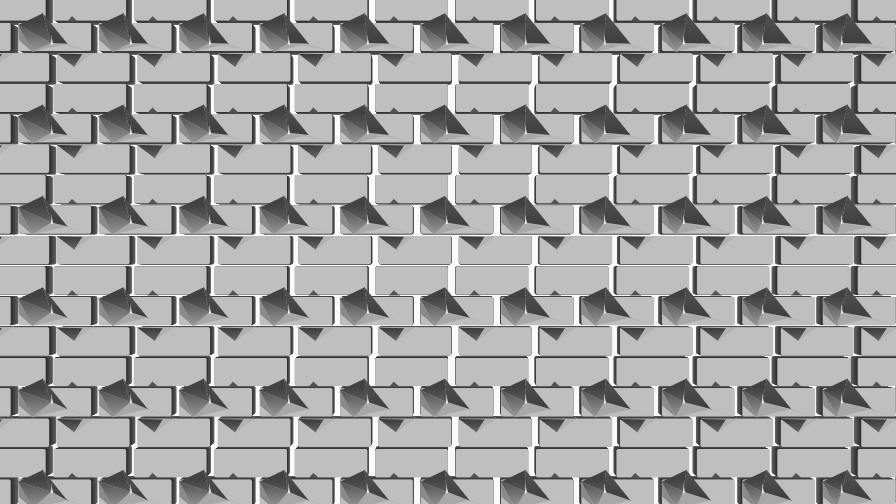
Give the GLSL for this pattern, as a Shadertoy shader.

```glsl
const float UNITS = 432.0;                 // drawing units per canvas height
const vec2 EYE = vec2(388.0, 227.2);       // vanishing point, y measured downward
const vec2 ORIGIN = vec2(291.5, 176.0);    // top left corner of one chipped brick
const vec2 PITCH = vec2(68.95, 26.1);      // spacing of bricks and of courses
const vec2 HALF_BRICK = vec2(31.2, 12.2);
const vec3 COURSE_SHIFT = vec3(0.0, 33.0, 30.0);
const vec2 CELL_MARGIN = vec2(3.0, 26.1);  // room for shards left of and above a chip
const float CORNER = 1.8;
const float DEPTH = 0.018;                 // perspective growth from back to front
const int SIDE_STEPS = 10;

const float FACE_TONE = 0.75;
const float GAP_TONE = 0.98;
const float SIDE_NEAR = 0.15;
const float SIDE_FAR = 0.38;

float cover(float dist, float px) {
    return clamp(0.5 - dist / px, 0.0, 1.0);
}

float edgeDist(vec2 p, vec2 a, vec2 b) {
    vec2 e = b - a;
    return dot(p - a, vec2(e.y, -e.x)) / length(e);
}

// Distance bound for a triangle of either winding
float triangle(vec2 p, vec2 a, vec2 b, vec2 c) {
    float side = sign(edgeDist(c, a, b));
    vec3 d = vec3(edgeDist(p, a, b), edgeDist(p, b, c), edgeDist(p, c, a));
    d *= -side;
    return max(d.x, max(d.y, d.z));
}

// Rounded bricks in three staggered courses
float brickWall(vec2 q) {
    vec2 p = q - ORIGIN;
    float course = floor(p.y / PITCH.y);
    int kind = int(mod(course, 3.0));
    p.x -= COURSE_SHIFT[kind] + HALF_BRICK.x;
    p.x = mod(p.x + 0.5 * PITCH.x, PITCH.x) - 0.5 * PITCH.x;
    p.y -= course * PITCH.y + HALF_BRICK.y;
    vec2 d = abs(p) - HALF_BRICK + CORNER;
    return length(max(d, 0.0)) + min(max(d.x, d.y), 0.0) - CORNER;
}

void paint(inout float tone, float dist, float ink, float px) {
    tone = mix(tone, ink, cover(dist, px));
}

// Broken corner and loose shards, once per three courses
void paintChip(inout float tone, vec2 q, float px) {
    vec2 period = PITCH * vec2(1.0, 3.0);
    vec2 corner = ORIGIN + period * floor((q - ORIGIN + CELL_MARGIN) / period);
    vec2 p = q - corner;

    vec2 apex = vec2(21.0, -8.0);
    vec2 tip = vec2(42.0, 18.0);
    vec2 left = vec2(0.0, 2.0);
    vec2 foot = vec2(12.0, 25.0);
    vec2 inner = vec2(22.0, 14.0);
    inner += (EYE - corner - inner) * DEPTH;   // the deepest point shifts with the view

    // Pale shards under the hollow
    paint(tone, triangle(p, foot, inner, tip), 0.66, px);
    paint(tone, triangle(p, inner, tip, vec2(60.0, 24.0)), 0.71, px);

    // Hollow faces
    float slope = clamp(p.y / 24.0, 0.0, 1.0);
    paint(tone, triangle(p, left, vec2(0.5, 15.0), foot), 0.54, px);
    paint(tone, triangle(p, left, inner, foot), mix(0.30, 0.58, slope), px);
    paint(tone, triangle(p, left, apex, inner), mix(0.26, 0.46, slope), px);
    paint(tone, triangle(p, apex, tip, inner), mix(0.30, 0.22, slope), px);

    // Bright slit through the wall
    paint(tone, triangle(p, inner + vec2(0.2, -5.0), inner + vec2(1.6, 1.0),
                         inner + vec2(-0.4, 1.5)), 0.92, px);

    // Small nick in the course above
    paint(tone, triangle(p, vec2(42.0, -1.0), vec2(46.0, -5.5), vec2(51.0, -1.0)), 0.32, px);

    // Notch and leaning shard in the course below
    vec2 notch = vec2(48.0, 38.0);
    vec2 crest = vec2(55.0, 27.0);
    float fall = clamp((p.y - 26.0) / 12.0, 0.0, 1.0);
    paint(tone, triangle(p, vec2(33.0, 26.5), notch, crest), mix(0.22, 0.40, fall), px);
    paint(tone, triangle(p, notch, crest, vec2(64.0, 26.5)), 0.70, px);
}

void mainImage(out vec4 fragColor, in vec2 fragCoord) {
    float px = UNITS / iResolution.y;
    vec2 q = vec2(fragCoord.x, iResolution.y - fragCoord.y) * px;
    float tone = GAP_TONE;

    // Brick sides, from the back to the front
    for (int i = SIDE_STEPS; i > 0; i--) {
        float t = float(i) / float(SIDE_STEPS);
        vec2 slice = EYE + (q - EYE) * (1.0 + DEPTH * t);
        paint(tone, brickWall(slice), mix(SIDE_NEAR, SIDE_FAR, t), px);
    }

    // Front faces, then the damage
    paint(tone, brickWall(q), FACE_TONE, px);
    paintChip(tone, q, px);

    fragColor = vec4(vec3(tone), 1.0);
}
```
